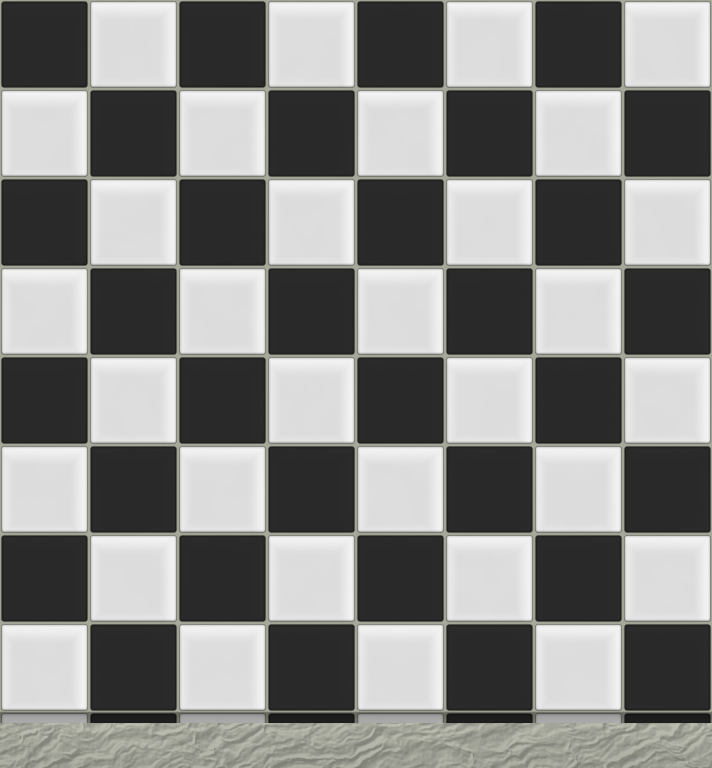
Reproduce this pattern procedurally as a WebGL 1 fragment shader.

```glsl
precision highp float;
// Glazed checkerboard wall: eight by eight pillowed tiles in sage grout,
// ending in a shaded sliver of tile above a rough plaster skirting.
// Tiles are rounded-box distances; the plaster is relief-lit warped noise.
uniform vec2 u_resolution;

float hash(vec2 p) {
    p = fract(p * vec2(0.1031, 0.1137));
    p += dot(p, p.yx + 33.33);
    return fract((p.x + p.y) * p.x * 17.0);
}

float noise(vec2 p) {
    vec2 i = floor(p), f = fract(p);
    f = f * f * (3.0 - 2.0 * f);
    return mix(mix(hash(i), hash(i + vec2(1.0, 0.0)), f.x),
               mix(hash(i + vec2(0.0, 1.0)), hash(i + 1.0), f.x), f.y);
}

float fbm(vec2 p) {
    float sum = 0.0, amp = 0.5;
    for (int i = 0; i < 4; i++) {
        sum += amp * noise(p);
        p = mat2(1.6, 1.2, -1.2, 1.6) * p + 7.3;
        amp *= 0.5;
    }
    return sum;
}

// Height of trowelled plaster: sharp creases running along a slant
float plasterHeight(vec2 p) {
    vec2 q = vec2(p.x * 2.0 - p.y * 1.5, p.y * 6.0 + p.x * 2.2);
    q += 1.6 * vec2(fbm(p * 3.0), fbm(p * 3.0 + 19.0));
    float crease = 1.0 - abs(2.0 * fbm(q) - 0.95);
    return 0.6 * crease * crease + 0.22 * fbm(p * 13.0);
}

vec3 plaster(vec2 p, float depth) {
    float h = plasterHeight(p);
    float slope = plasterHeight(p + vec2(0.018, 0.025)) - h;
    float light = 1.0 + clamp(slope * 0.85, -0.17, 0.13);
    light += 0.05 * (fbm(p * 1.5) - 0.5);
    return vec3(0.635, 0.64, 0.595) * light * mix(1.02, 0.95, depth);
}

float roundedBox(vec2 p, float halfSize, float radius) {
    vec2 q = abs(p) - halfSize + radius;
    return length(max(q, 0.0)) + min(max(q.x, q.y), 0.0) - radius;
}

vec3 tiles(vec2 g, float px) {
    vec2 cell = floor(g);
    vec2 f = fract(g) - 0.5;
    float d = roundedBox(f, 0.481, 0.03);
    float isLight = mod(cell.x + min(cell.y, 7.0), 2.0);

    // Pale glaze brightens toward its rims, most at the top and right
    float rim = max(max(smoothstep(0.27, 0.47, f.x), smoothstep(0.25, 0.47, -f.y)),
                    max(0.6 * smoothstep(0.33, 0.47, -f.x), 0.35 * smoothstep(0.36, 0.47, f.y)));
    float mottling = 0.012 * (fbm(g * 4.0) - 0.5);
    vec3 pale = vec3(0.865 + 0.085 * rim + mottling);
    vec3 dark = vec3(0.161 + 0.006 * rim + 0.3 * mottling);

    // Rounded shoulder falls away, more strongly on the lower edge
    float shoulder = smoothstep(-0.03, 0.004, d);
    float lower = smoothstep(0.43, 0.48, f.y);
    pale *= 1.0 - shoulder * (0.17 + 0.17 * lower);
    dark *= 1.0 - 0.35 * shoulder;

    // Grout is shaded where it meets the tiles
    vec3 grout = mix(vec3(0.36, 0.37, 0.33), vec3(0.65, 0.66, 0.60),
                     smoothstep(-0.004, 0.016, d));
    return mix(mix(dark, pale, isLight), grout, smoothstep(-0.6 * px, 0.6 * px, d));
}

void main() {
    // One unit per tile, with y running down from the top
    float px = 8.0 / u_resolution.x;
    vec2 g = vec2(gl_FragCoord.x, u_resolution.y - gl_FragCoord.y) * px;
    float bottom = u_resolution.y * px;
    vec3 color = tiles(g, px);

    // Shadow over the sliver above the skirting
    float sliver = smoothstep(8.0 - px, 8.0 + px, g.y);
    color *= mix(1.0, mix(0.62, 0.72, smoothstep(8.0, 8.12, g.y)), sliver);

    // Plaster skirting
    float depth = clamp((g.y - 8.125) / (bottom - 8.125), 0.0, 1.0);
    color = mix(color, plaster(g, depth), smoothstep(8.125 - 0.5 * px, 8.125 + 0.5 * px, g.y));
    gl_FragColor = vec4(color, 1.0);
}
```
